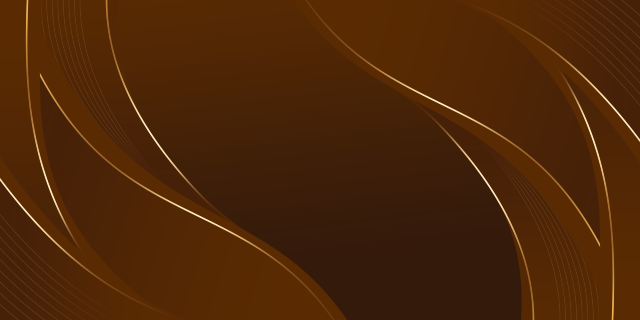
Reproduce this background procedurally as a WebGL 1 fragment shader.

```glsl
precision highp float;
// Dark brown backdrop framed by two groups of flowing satin ribbons with gold rims.
// Each ribbon edge is a polynomial curve turned into an approximate signed distance;
// one group is painted back to front, then again after a half turn of the canvas.
uniform vec2 u_resolution;

const vec3 UMBER  = vec3(0.200, 0.100, 0.045);
const vec3 COCOA  = vec3(0.275, 0.128, 0.030);
const vec3 SATIN  = vec3(0.352, 0.168, 0.008);
const vec3 BRONZE = vec3(0.600, 0.380, 0.150);
const vec3 GOLD   = vec3(0.930, 0.700, 0.320);
const vec3 PALE   = vec3(1.000, 0.930, 0.760);
const vec3 THREAD = vec3(0.640, 0.460, 0.300);

// Signed distance to the cubic across = c.x + c.y t + c.z t^2 + c.w t^3
float bend(float t, float across, vec4 c) {
  float value = c.x + t * (c.y + t * (c.z + t * c.w));
  float slope = c.y + t * (2.0 * c.z + 3.0 * t * c.w);
  return (across - value) * inversesqrt(1.0 + slope * slope);
}

// Signed distance to the long S curve; lift 1 gives its outer edge
float sCurve(vec2 q, float lift) {
  float s = q.x - 0.62;
  float s2 = s * s;
  float gap = 0.03 + 0.3 * (s - 0.13) * (s - 0.13);
  float value = 0.675 + s * (0.49 + s2 * (1.3 + 1.4 * s2)) - lift * gap;
  float slope = 0.49 + s2 * (3.9 + 7.0 * s2) - lift * 0.6 * (s - 0.13);
  return (q.y - value) * inversesqrt(1.0 + slope * slope);
}

// Coverage of the side where d is negative
float inside(float d, float px) {
  return 1.0 - smoothstep(-0.7 * px, 0.7 * px, d);
}

// Coverage of a stroke around d = 0
float stroke(float d, float halfWidth, float px) {
  float soft = 0.6 * px;
  float cover = 1.0 - smoothstep(halfWidth - soft, halfWidth + soft, abs(d));
  return cover * min(1.0, halfWidth / soft);
}

// Gold rim with a pale glint at t = glint, fading out between fade.x and fade.y
vec3 goldRim(vec3 col, float d, float t, float glint, vec2 fade, float px) {
  float away = t - glint;
  vec3 metal = mix(BRONZE, GOLD, 0.5 + 0.5 * cos(11.0 * away));
  metal = mix(metal, PALE, exp(-60.0 * away * away));
  float strength = 1.0 - smoothstep(fade.x, fade.y, t);
  return mix(col, metal, stroke(d, 0.0026, px) * strength);
}

// One ribbon group; q has its origin at the group's own corner, y going inward
vec3 ribbons(vec3 col, vec2 q, float px) {
  // Rear ribbon, held vertical where the S ribbon hides it
  float v = min(q.y, 0.76);
  float rearEdge = bend(v, q.x, vec4(0.372, -0.07, 0.55, 0.42));
  float rearRim = bend(v, q.x, vec4(0.333, 0.0, 0.79, 0.0));
  vec3 rearShade = mix(SATIN, COCOA, smoothstep(-0.1, 0.6, q.y));
  col = mix(col, mix(SATIN, COCOA, 0.25 + 0.3 * q.y), inside(rearEdge, px));
  col = mix(col, rearShade, inside(rearRim, px));

  // Fan of threads narrowing along the rear ribbon
  float pinch = min(q.y / 0.6, 1.0);
  float spread = 0.135 * (1.0 - pinch * pinch * pinch) + 0.004;
  float fan = (0.25 + 0.8 * q.y * q.y - q.x) / spread;
  float tilt = inversesqrt(1.0 + 2.56 * q.y * q.y);
  float fanGap = (fract(fan * 8.0 + 0.5) - 0.5) * spread * tilt / 8.0;
  float fanMask = step(-0.06, fan) * step(fan, 1.06) * (1.0 - smoothstep(0.38, 0.58, q.y));
  col = mix(col, THREAD, 0.6 * fanMask * stroke(fanGap, 0.0009, px));
  col = goldRim(col, rearRim, q.y, 0.42, vec2(0.5, 0.68), px);

  // Broad S ribbon
  float waveRim = sCurve(q, 0.0);
  vec3 waveShade = mix(COCOA, SATIN, smoothstep(0.15, 0.95, q.x * 0.8 + q.y * 0.25));
  col = mix(col, SATIN, inside(-sCurve(q, 1.0), px));
  col = mix(col, waveShade, inside(-waveRim, px));
  col = goldRim(col, waveRim, q.x, 0.62, vec2(0.78, 1.12), px);

  // Side ribbon
  float sideEdge = bend(q.y, q.x, vec4(0.13, -0.004, -0.225, 0.637));
  float sideRim = bend(q.y, q.x, vec4(0.086, -0.04, 0.103, 0.28));
  vec3 sideShade = mix(SATIN, COCOA, 0.75 * smoothstep(0.1, 0.75, q.y));
  col = mix(col, SATIN, inside(sideEdge, px));
  col = mix(col, sideShade, inside(sideRim, px));
  col = goldRim(col, sideRim, q.y, 0.58, vec2(0.62, 0.82), px);

  // Corner ribbon
  float cornerEdge = bend(q.x, q.y, vec4(0.49, 1.457, -1.2, 0.35));
  float cornerRim = bend(q.x, q.y, vec4(0.56, 1.34, -1.2, 0.35));
  vec3 cornerShade = mix(COCOA, SATIN, smoothstep(0.0, 0.5, q.x));
  col = mix(col, SATIN, inside(-cornerEdge, px));
  col = mix(col, cornerShade, inside(-cornerRim, px));

  // Parallel threads in the corner
  float row = (cornerRim - 0.066) / 0.021;
  float rowGap = (fract(row + 0.5) - 0.5) * 0.021;
  float rowMask = step(-0.5, row) * step(row, 8.5) * (1.0 - smoothstep(0.1, 0.42, q.x));
  col = mix(col, THREAD, 0.65 * rowMask * stroke(rowGap, 0.0009, px));
  return goldRim(col, cornerRim, q.x, 0.06, vec2(0.12, 0.56), px);
}

void main() {
  vec2 p = gl_FragCoord.xy / u_resolution * vec2(2.0, 1.0);
  float px = max(1.0 / u_resolution.y, 2.0 / u_resolution.x);

  // Backdrop, slightly tilted from warm top to dark foot
  float depth = 1.0 - p.y + 0.12 * (p.x - 1.0);
  vec3 col = mix(SATIN, UMBER, smoothstep(-0.25, 0.95, depth));

  col = ribbons(col, vec2(p.x, 1.0 - p.y), px);
  col = ribbons(col, vec2(2.0 - p.x, p.y), px);
  gl_FragColor = vec4(col, 1.0);
}
```
